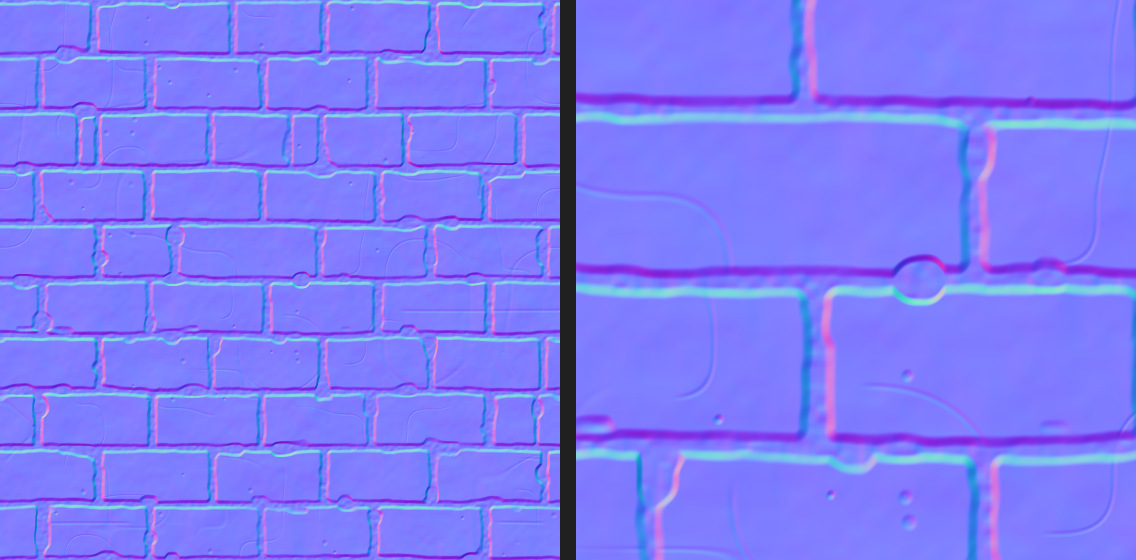
Left, the full canvas; right, a detail of the centre.
Reproduce this texture map procedurally as a Shadertoy shader.

```glsl
const float ROWS = 10.0;
const int BRICKS = 5;

float hash(vec2 p) {
    vec3 q = fract(vec3(p.xyx) * 0.1031);
    q += dot(q, q.yzx + 33.33);
    return fract((q.x + q.y) * q.z);
}

// Value noise that tiles over the unit square
float noise(vec2 uv, float freq, float seed) {
    vec2 p = uv * freq;
    vec2 i = floor(p);
    vec2 f = p - i;
    f = f * f * f * (f * (f * 6.0 - 15.0) + 10.0);
    vec2 a = mod(i, freq) + seed;
    vec2 b = mod(i + 1.0, freq) + seed;
    return mix(mix(hash(a), hash(vec2(b.x, a.y)), f.x),
               mix(hash(vec2(a.x, b.y)), hash(b), f.x), f.y);
}

float wrapDistance(float a, float b) {
    return abs(fract(a - b + 0.5) - 0.5);
}

bool same(float a, float b) {
    return abs(a - b) < 0.5;
}

// Staggered upright joints, a few moved for irregular bricks
float jointX(float row, float k) {
    float x = (mod(row, 2.0) < 0.5 ? 0.070 : 0.174) + 0.2 * k;
    x += 0.014 * (hash(vec2(k + 3.0, row + 11.0)) - 0.5);
    if (same(row, 9.0) && same(k, 1.0)) x += 0.043;
    if (same(row, 5.0) && same(k, 1.0)) x -= 0.055;
    if (same(row, 7.0) && k > 2.5) x -= 0.045;
    return x;
}

// Offset of an extra cut beside a joint, zero for none
float cutOffset(float row, float k) {
    if (same(row, 7.0) && same(k, 0.0)) return -0.035;
    if (same(row, 7.0) && same(k, 2.0)) return -0.055;
    if (same(row, 2.0) && same(k, 4.0)) return 0.085;
    return 0.0;
}

// Distance from the mortar edges into the brick, per axis
vec2 brickInset(vec2 uv) {
    float y = uv.y + 0.005 * (noise(uv, 10.0, 5.0) - 0.5);
    float row = mod(floor(y * ROWS), ROWS);
    float dx = 1.0;
    for (int i = 0; i < BRICKS; i++) {
        float k = float(i);
        float x = jointX(row, k);
        float width = 0.0025 + 0.0035 * hash(vec2(row + 40.0, k));
        dx = min(dx, wrapDistance(uv.x, x) - width);
        float cut = cutOffset(row, k);
        if (cut != 0.0) dx = min(dx, wrapDistance(uv.x, x + cut) - 0.0008);
    }
    float dy = (0.5 - abs(fract(y * ROWS) - 0.5)) / ROWS - 0.0035;
    return vec2(dx, dy);
}

float roundedInset(vec2 inset, float radius) {
    return radius - length(max(radius - inset, 0.0));
}

float pits(vec2 uv, float freq) {
    vec2 cell = floor(uv * freq);
    vec2 id = mod(cell, freq);
    vec2 center = 0.3 + 0.4 * vec2(hash(id + 7.0), hash(id + 19.0));
    float size = 0.12 + 0.16 * hash(id + 31.0);
    float d = length(uv * freq - cell - center);
    return step(0.95, hash(id + 53.0)) * (1.0 - smoothstep(0.2 * size, size, d));
}

float crack(vec2 uv, float freq, float seed) {
    float line = abs(noise(uv, freq, seed) - 0.5);
    float gate = smoothstep(0.45, 0.65, noise(uv, 9.0, seed + 60.0));
    return gate * (1.0 - smoothstep(0.0, 0.025, line));
}

float scratch(vec2 uv, float y, float x0, float x1) {
    float x = fract(uv.x);
    float span = smoothstep(x0, x0 + 0.02, x) * (1.0 - smoothstep(x1 - 0.02, x1, x));
    float bend = 0.003 * (noise(uv, 6.0, 80.0) - 0.5);
    return span * (1.0 - smoothstep(0.0, 0.004, abs(uv.y - y - bend)));
}

float wallHeight(vec2 uv) {
    // Ragged edges and chipped corners
    vec2 inset = brickInset(uv);
    inset.x -= 0.004 * (noise(uv, 70.0, 2.0) - 0.4);
    inset.y -= 0.0025 * (noise(uv, 55.0, 9.0) - 0.4);
    inset -= 0.009 * smoothstep(0.68, 0.95, noise(uv, 26.0, 14.0));
    float brick = smoothstep(-0.0015, 0.0055, roundedInset(inset, 0.008));

    // Worn brick faces
    float face = 0.0030 * noise(uv, 11.0, 21.0) + 0.0012 * noise(uv, 31.0, 24.0);
    face += 0.0003 * noise(uv, 90.0, 27.0);
    face -= 0.0004 * (crack(uv, 8.0, 33.0) + crack(uv, 13.0, 37.0));
    face -= 0.0011 * pits(uv, 44.0) * smoothstep(0.35, 0.6, noise(uv, 6.0, 41.0));
    face -= 0.0006 * (scratch(uv, 0.444, 0.71, 1.02) + scratch(uv, 0.066, 0.08, 0.24)
                    + scratch(uv, 0.067, 0.88, 0.98));

    float mortar = 0.0010 * noise(uv, 150.0, 45.0) + 0.0008 * noise(uv, 75.0, 48.0);
    return mix(mortar, 0.0029 + face, brick);
}

void mainImage(out vec4 fragColor, in vec2 fragCoord) {
    vec2 uv = fragCoord / iResolution.xy;
    vec2 e = vec2(0.0012, 0.0);
    vec2 slope = vec2(wallHeight(uv + e.xy) - wallHeight(uv - e.xy),
                      wallHeight(uv + e.yx) - wallHeight(uv - e.yx)) / (2.0 * e.x);

    // Tangent-space normal packed into colour
    vec3 normal = normalize(vec3(slope.x, -slope.y - 0.02, 1.0));
    fragColor = vec4(0.5 + 0.5 * normal, 1.0);
}
```
